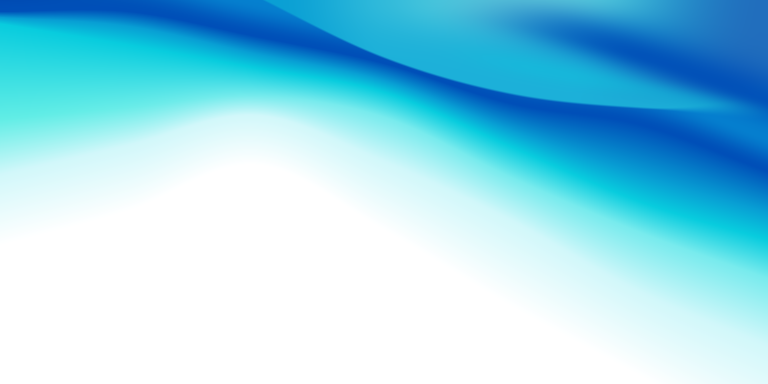
Give the GLSL for this background, as a Shadertoy shader.

```glsl
#define EDGE_SOFTNESS 0.004
#define BAND_ABOVE 0.075
#define BAND_BELOW 0.050
#define BAND_STRENGTH 0.95
#define STREAK_WIDTH 0.030
#define STREAK_STRENGTH 0.50
#define SHEEN_DEPTH 0.090

const vec3 NAVY   = vec3(0.00, 0.25, 0.65);
const vec3 DEEP   = vec3(0.00, 0.31, 0.72);
const vec3 AZURE  = vec3(0.02, 0.50, 0.81);
const vec3 OCEAN  = vec3(0.03, 0.62, 0.83);
const vec3 CYAN   = vec3(0.03, 0.80, 0.87);
const vec3 AQUA   = vec3(0.47, 0.92, 0.93);
const vec3 MINT   = vec3(0.38, 0.93, 0.90);
const vec3 PALE   = vec3(0.82, 0.97, 0.98);
const vec3 SKY    = vec3(0.11, 0.69, 0.85);
const vec3 HAZE   = vec3(0.40, 0.83, 0.87);
const vec3 CORNER = vec3(0.13, 0.43, 0.74);

// Depths below the top edge at seven evenly spaced columns
const float DEEP_LINE[7]  = float[7](0.030, 0.030, 0.095, 0.165, 0.270, 0.325, 0.447);
const float OCEAN_LINE[7] = float[7](0.045, 0.068, 0.140, 0.210, 0.340, 0.455, 0.553);
const float CYAN_LINE[7]  = float[7](0.062, 0.117, 0.177, 0.240, 0.383, 0.525, 0.625);
const float AQUA_LINE[7]  = float[7](0.310, 0.280, 0.250, 0.305, 0.463, 0.605, 0.725);
const float PALE_LINE[7]  = float[7](0.455, 0.378, 0.300, 0.420, 0.575, 0.760, 0.900);
const float WHITE_LINE[7] = float[7](0.640, 0.550, 0.430, 0.600, 0.800, 0.980, 1.170);
const float FOLD_LINE[7]  = float[7](-0.36, -0.18, -0.01, 0.150, 0.245, 0.281, 0.287);
const float BAND_LINE[7]  = float[7](-0.10, -0.06, -0.02, 0.010, 0.057, 0.145, 0.262);

// Catmull-Rom curve with straight extension at both ends
float curve(float knots[7], float u) {
    float s = clamp(u, 0.0, 1.0) * 6.0;
    int i = min(int(s), 5);
    float t = s - float(i);
    float b = knots[i];
    float c = knots[i + 1];
    float a = i > 0 ? knots[max(i - 1, 0)] : 2.0 * b - c;
    float d = i < 5 ? knots[min(i + 2, 6)] : 2.0 * c - b;
    return b + 0.5 * t * (c - a + t * (2.0 * a - 5.0 * b + 4.0 * c - d
             + t * (3.0 * (b - c) + d - a)));
}

float ramp(float from, float to, float x) {
    return clamp((x - from) / (to - from), 0.0, 1.0);
}

float bell(float x, float width) {
    return exp(-x * x / (width * width));
}

// Broad veil running from deep blue down to white
vec3 lowerVeil(float u, float depth) {
    float deep  = curve(DEEP_LINE, u);
    float ocean = curve(OCEAN_LINE, u);
    float cyan  = curve(CYAN_LINE, u);
    float aqua  = curve(AQUA_LINE, u);
    float pale  = curve(PALE_LINE, u);
    float white = curve(WHITE_LINE, u);

    vec3 top = mix(NAVY, AZURE, smoothstep(0.0, 0.30, u));
    vec3 color = mix(DEEP, top, smoothstep(0.0, SHEEN_DEPTH, deep - depth));
    color = mix(color, OCEAN, ramp(deep, ocean, depth));
    color = mix(color, CYAN, ramp(ocean, cyan, depth));
    color = mix(color, mix(MINT, AQUA, smoothstep(0.0, 0.4, u)), ramp(cyan, aqua, depth));
    color = mix(color, PALE, ramp(aqua, pale, depth));
    return mix(color, vec3(1.0), ramp(pale, white, depth));
}

// Lighter sheet behind the fold
vec3 upperSheet(float u, float depth) {
    vec3 color = mix(OCEAN, SKY, smoothstep(0.36, 0.50, u));
    color = mix(color, HAZE, bell(u - 0.69, 0.17) * bell(depth, 0.085));
    float corner = smoothstep(0.76, 1.0, u + 0.1 * depth);
    color = mix(color, CORNER, corner * (1.0 - smoothstep(0.20, 0.30, depth)));

    float streak = depth - mix(0.15, 0.275, (u - 0.625) / 0.34);
    float reach = smoothstep(0.55, 0.70, u);
    return mix(color, mix(SKY, CYAN, 0.5), STREAK_STRENGTH * reach * bell(streak, STREAK_WIDTH));
}

void mainImage(out vec4 fragColor, in vec2 fragCoord) {
    vec2 uv = fragCoord / iResolution.xy;
    float depth = 1.0 - uv.y;

    // Crisp fold, dissolving toward the right
    float softness = EDGE_SOFTNESS + 0.025 * smoothstep(0.85, 1.0, uv.x);
    float fold = smoothstep(-softness, softness, curve(FOLD_LINE, uv.x) - depth);
    vec3 color = mix(lowerVeil(uv.x, depth), upperSheet(uv.x, depth), fold);

    // Dark sweep across the upper right
    float offset = depth - curve(BAND_LINE, uv.x);
    float band = bell(offset, offset < 0.0 ? BAND_ABOVE : BAND_BELOW);
    color = mix(color, DEEP, BAND_STRENGTH * band * smoothstep(0.54, 0.84, uv.x));

    fragColor = vec4(color, 1.0);
}
```
